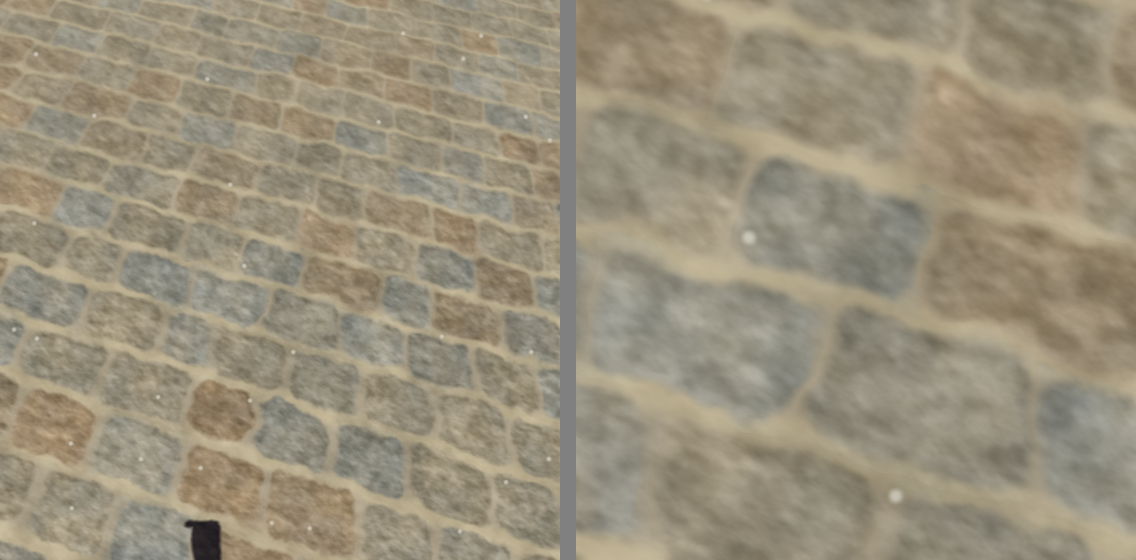
Left: the whole. Right: its middle third, enlarged.
Reproduce this texture procedurally as a WebGL 1 fragment shader.

```glsl
precision highp float;
// Weathered cobblestone paving in perspective, with sandy joints and a dark peg at the lower edge.
uniform vec2 u_resolution;

float hash(vec2 p) {
  vec3 q = fract(vec3(p.xyx) * vec3(0.1031, 0.1030, 0.0973));
  q += dot(q, q.yzx + 33.33);
  return fract((q.x + q.y) * q.z);
}

float noise(vec2 p) {
  vec2 i = floor(p), f = fract(p);
  f = f * f * (3.0 - 2.0 * f);
  return mix(mix(hash(i), hash(i + vec2(1.0, 0.0)), f.x),
             mix(hash(i + vec2(0.0, 1.0)), hash(i + vec2(1.0, 1.0)), f.x), f.y);
}

float fbm(vec2 p) {
  float sum = 0.0, amp = 0.5;
  for (int i = 0; i < 4; i++) {
    sum += amp * noise(p);
    p = p * 2.03 + 17.3;
    amp *= 0.5;
  }
  return sum / 0.9375;
}

float roundBox(vec2 p, vec2 halfSize, float radius) {
  vec2 q = abs(p) - halfSize + radius;
  return length(max(q, 0.0)) + min(max(q.x, q.y), 0.0) - radius;
}

// Position of a head joint, pushed along its row at random
float joint(float i, float row) {
  return i + 0.28 * hash(vec2(i + 40.0, row * 3.0 + 7.0));
}

void main() {
  vec2 p = gl_FragCoord.xy / u_resolution;

  // Ragged stone outlines
  vec2 wobble = vec2(fbm(p * 24.0), fbm(p * 24.0 + 51.0)) - 0.5;
  vec2 w = p + wobble * vec2(0.024, 0.024) * (1.25 - 0.75 * p.y);

  // Ground plane: rows fall to the right and shrink towards the top
  float dx = w.x - 0.5;
  float depth = (1.0 - w.y - 0.225 * dx) / (1.0 + 0.13 * dx) + 0.898;
  float rowHeight = depth * depth / 23.1;
  float v = 23.1 / depth + 0.64;
  float row = floor(v);
  float u = (w.x - 0.73) / (0.083 * depth) + 0.5 * mod(row, 2.0)
          + 0.4 * hash(vec2(row, 5.0)) + 30.0;

  // Stone that holds this point
  float col = floor(u);
  if (u < joint(col, row)) col -= 1.0;
  float left = joint(col, row), right = joint(col + 1.0, row);
  vec2 id = vec2(col, row);
  float aspect = 1.917 / depth;
  vec2 local = vec2((u - 0.5 * (left + right)) * aspect, fract(v) - 0.5);
  vec2 gap = vec2(0.045, 0.065) + 0.03 * vec2(hash(id + 3.0), hash(id + 8.0));
  float d = roundBox(local, vec2(0.5 * (right - left) * aspect, 0.5) - gap, 0.17);
  float soft = 0.0055 / rowHeight;
  float mortarMask = smoothstep(-soft, soft, d);

  // Slanted mineral grain, finer with distance
  vec2 g = mat2(0.88, 0.47, -0.47, 0.88) * p;
  float grain = fbm(vec2(dot(p, vec2(0.88, -0.47)) * 46.0, g.y * 84.0)) - 0.5;
  float fine = noise(vec2(dot(p, vec2(0.88, -0.47)) * 110.0, g.y * 190.0)) - 0.5;
  float patches = fbm(p * 19.0 + 9.0) - 0.5;

  // Stone tints: grey, with some brown and some bluish
  float tint = hash(id + 21.0);
  vec3 stone = vec3(0.578, 0.545, 0.465);
  stone = mix(stone, vec3(0.605, 0.520, 0.410), 0.9 * smoothstep(0.66, 0.95, tint));
  stone = mix(stone, vec3(0.560, 0.560, 0.520), 0.9 * smoothstep(0.34, 0.08, tint));
  stone += 0.055 * (hash(id + 63.0) - 0.5);
  stone += grain * 0.26 + fine * 0.07;
  stone += patches * vec3(0.14, 0.10, 0.04);
  stone -= 0.035 * smoothstep(-0.16, -0.03, d) * smoothstep(-0.1, 0.4, local.y);

  // Sandy joints, brighter along the rows and worn away in places
  float bed = smoothstep(0.3, 0.47, abs(local.y));
  vec3 sand = mix(vec3(0.665, 0.620, 0.530), vec3(0.735, 0.685, 0.565), bed);
  sand += patches * 0.16 + grain * 0.08;
  float wear = 0.62 + 0.38 * smoothstep(0.3, 0.6, fbm(p * 13.0 + 70.0));
  vec3 color = mix(stone, sand, mortarMask * wear);

  // Haze towards the top
  color = mix(color, vec3(0.660, 0.620, 0.530), 0.27 * smoothstep(0.35, 1.0, p.y));

  // Sparse pale chips
  vec2 chipCell = floor(p * 26.0);
  vec2 chipAt = 0.25 + 0.5 * vec2(hash(chipCell + 4.0), hash(chipCell + 90.0));
  float chip = 1.0 - smoothstep(0.03, 0.16, length(fract(p * 26.0) - chipAt));
  color = mix(color, vec3(0.84, 0.83, 0.78), 0.75 * chip * step(0.965, hash(chipCell + 33.0)));

  // Dark peg with a frayed top
  vec2 pegPos = p - vec2(0.369, 0.02) + wobble * 0.012;
  float peg = roundBox(pegPos, vec2(0.025, 0.045), 0.008);
  peg = min(peg, roundBox(pegPos - vec2(-0.008, 0.043), vec2(0.030, 0.006), 0.005));
  color = mix(color, vec3(0.15, 0.13, 0.14) + grain * 0.12, 1.0 - smoothstep(-0.004, 0.005, peg));

  gl_FragColor = vec4(color, 1.0);
}
```
